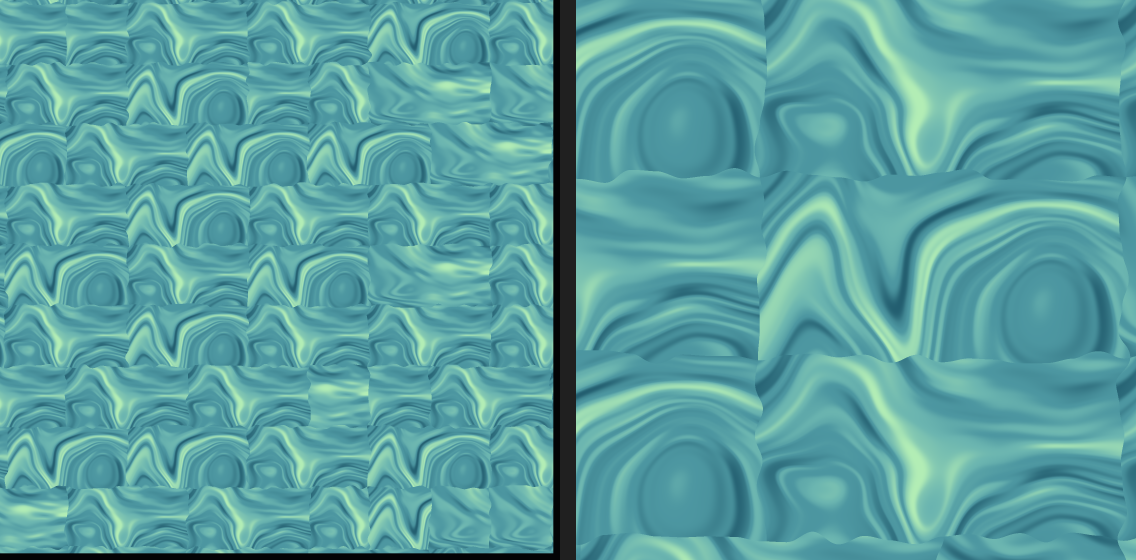
Left: the whole. Right: its middle third, enlarged.
Give the GLSL for this pattern, as a Shadertoy shader.

```glsl
float hash(vec2 p) {
    vec3 q = fract(vec3(p.xyx) * 0.1031);
    q += dot(q, q.yzx + 33.33);
    return fract((q.x + q.y) * q.z);
}

float noise(vec2 p) {
    vec2 i = floor(p), f = fract(p);
    f = f * f * (3.0 - 2.0 * f);
    return mix(mix(hash(i), hash(i + vec2(1, 0)), f.x),
               mix(hash(i + vec2(0, 1)), hash(i + vec2(1, 1)), f.x), f.y);
}

float bump(vec2 p, vec2 center, vec2 radius) {
    vec2 d = (p - center) / radius;
    return exp(-dot(d, d));
}

// Stream functions: two cells wide, one cell high, y pointing down
float lensFlow(vec2 p) {
    float crest = 0.5 - 0.45 * exp(-pow((p.x - 0.4) / 0.38, 2.0));
    return 0.8 * (p.y - crest)
         + 0.3 * bump(p, vec2(0.3, 0.65), vec2(0.45, 0.15))
         + 0.42 * bump(p, vec2(1.62, 0.95), vec2(0.5, 0.3))
         - 0.45 * bump(p, vec2(0.9, 0.92), vec2(0.19, 0.34));
}

float swirlFlow(vec2 p) {
    float peak = 0.65 - 0.55 * exp(-pow((p.x - 0.3) / 0.23, 2.0));
    return 0.65 * (p.y - peak)
         + 0.85 * bump(p, vec2(1.6, 0.65), vec2(0.55, 0.5))
         - 0.3 * bump(p, vec2(0.8, 0.85), vec2(0.16, 0.5));
}

float arcFlow(vec2 p) {
    return 0.75 - 0.75 * length((p - vec2(1.9, -0.5)) * vec2(0.65, 1.0))
         + 0.25 * bump(p, vec2(0.5, 0.8), vec2(0.4, 0.16));
}

vec3 palette(float t) {
    vec3 c = mix(vec3(0.13, 0.36, 0.43), vec3(0.30, 0.59, 0.63), smoothstep(0.0, 0.42, t));
    c = mix(c, vec3(0.42, 0.71, 0.69), smoothstep(0.42, 0.65, t));
    return mix(c, vec3(0.70, 0.93, 0.71), smoothstep(0.62, 1.0, t));
}

vec3 marble(vec2 uv) {
    if (uv.x > 0.988 || uv.y < 0.012) return vec3(0.01, 0.01, 0.02);
    vec2 p = vec2(uv.x, 1.0 - uv.y) * 9.25 - vec2(0.1, 0.05);

    // Irregular seams; some rows slide by one cell
    vec2 cell = floor(p + 0.09 * (vec2(noise(p * 7.0), noise(p * 7.0 + 40.0)) - 0.5));
    float slide = step(0.72, hash(vec2(cell.y, 17.0)));
    float pairIndex = floor((cell.x + slide) * 0.5);
    float side = cell.x + slide - 2.0 * pairIndex;
    float choice = hash(vec2(pairIndex + 5.0, cell.y + 23.0));

    // A few cells break out of their pair
    if (hash(cell + 71.0) > 0.9) {
        side = 1.0 - side;
        choice = hash(cell + 93.0);
    }
    vec2 q = p - cell + vec2(side, 0.0);
    float kind = step(0.66, choice) + step(0.89, choice);
    vec2 seed = vec2(19.0, 31.0) * (kind + 1.0);

    // Bend the flow, then streak noise along its level lines
    q += 0.13 * (vec2(noise(q * 3.0 + seed), noise(q * 3.0 + seed + 50.0)) - 0.5);
    float flow = kind < 0.5 ? lensFlow(q) : kind < 1.5 ? swirlFlow(q) : arcFlow(q);
    float along = q.x * 1.6 + q.y * 0.7;
    float bands = noise(vec2(flow * 9.0, along) + seed);
    float threads = noise(vec2(flow * 21.0, along * 1.7) + seed + 80.0);
    float ribbon = exp(-pow((flow - 0.03) / 0.075, 2.0));
    float tone = 0.44 + 0.48 * (bands - 0.5) + 0.5 * (threads - 0.5);
    return palette(tone + 0.32 * ribbon);
}

void mainImage(out vec4 fragColor, in vec2 fragCoord) {
    vec3 sum = vec3(0.0);
    for (int i = 0; i < 9; i++) {
        vec2 offset = (vec2(i % 3, i / 3) - 1.0) / 3.0;
        sum += marble((fragCoord + offset) / iResolution.xy);
    }
    fragColor = vec4(sum / 9.0, 1.0);
}
```
